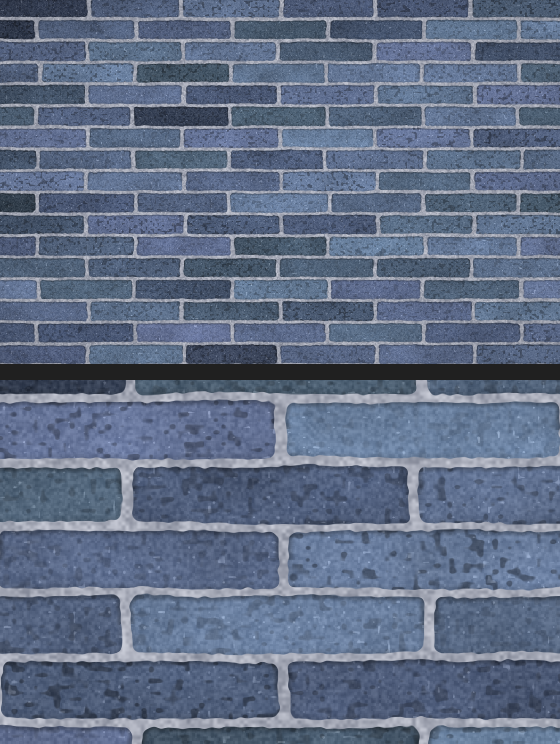
Top: the whole. Bottom: its middle third, enlarged.
Give the GLSL for this texture, as a WebGL 1 fragment shader.

```glsl
precision highp float;

uniform vec2 u_resolution;

float hash(vec2 p) {
  vec3 q = fract(p.xyx * 0.1031);
  q += dot(q, q.yzx + 33.33);
  return fract((q.x + q.y) * q.z);
}

float noise(vec2 p) {
  vec2 i = floor(p), f = fract(p);
  f *= f * (3.0 - 2.0 * f);
  return mix(mix(hash(i), hash(i + vec2(1.0, 0.0)), f.x),
             mix(hash(i + vec2(0.0, 1.0)), hash(i + 1.0), f.x), f.y);
}

float fbm(vec2 p) {
  float sum = 0.0, gain = 0.5;
  for (int i = 0; i < 4; i++) {
    sum += gain * noise(p);
    p = p * 2.03 + 17.3;
    gain *= 0.5;
  }
  return sum / 0.9375;
}

void main() {
  // One unit is the height of a brick course
  float pixel = 16.82 / u_resolution.y;
  vec2 p = gl_FragCoord.xy * pixel + vec2(0.0, 0.055);
  vec2 wobble = vec2(noise(p * 3.0 + 40.0), noise(p * vec2(1.2, 3.0) + 80.0)) - 0.5;
  vec2 w = p + wobble * vec2(0.07, 0.05);

  // Running bond with slightly uneven upright joints
  float course = floor(w.y);
  float u = w.x / 4.453 - mix(0.903, 0.395, mod(course, 2.0));
  float joint = floor(u + 0.5);
  float side = u - joint - 0.05 * (hash(vec2(joint, course) + 31.0) - 0.5);
  vec2 brick = vec2(joint - step(side, 0.0), course) + 7.0;

  // Depth inside the rounded brick, negative in the mortar
  float rise = 0.5 - abs(fract(w.y) - 0.5);
  vec2 gap = vec2(abs(side) * 4.453, rise) - vec2(0.085, 0.07);
  gap -= 0.025 * (hash(brick + 53.0) - 0.5);
  float depth = 0.12 - length(max(0.12 - gap, 0.0));
  depth += 0.04 * (noise(p * 9.0) - 0.5);

  // Fired glaze: a tone and a tint for each brick
  float tone = hash(brick);
  float tint = hash(brick + 91.0);
  vec3 slate = mix(vec3(0.27, 0.34, 0.40), vec3(0.27, 0.32, 0.43), tint);
  vec3 blue = mix(vec3(0.42, 0.51, 0.63), vec3(0.42, 0.47, 0.62), tint);
  vec3 glaze = mix(slate, blue, tone);
  glaze *= 1.0 - 0.3 * step(0.975, hash(brick + 137.0));

  // Clouding, grain, dark pits and pale flecks
  vec2 local = p + brick * 13.7;
  float grain = noise(p * 19.0) - 0.5;
  glaze *= 1.0 + 0.32 * (fbm(local * vec2(0.7, 1.1)) - 0.5);
  glaze += 0.09 * grain + 0.05 * (hash(floor(p * 24.0)) - 0.5);
  float pits = smoothstep(0.62, 0.85, noise(local * vec2(9.0, 11.0)));
  glaze *= 1.0 - pits * mix(0.08, 0.32, hash(brick + 211.0));
  float flecks = smoothstep(0.88, 0.98, noise(p * 13.0 + 300.0));
  glaze += 0.14 * flecks;

  // Darkened rim, heavier under the upper edge
  float rim = 1.0 - smoothstep(0.0, 0.10, depth);
  glaze *= 1.0 - rim * mix(0.10, 0.28, step(0.5, fract(w.y)));

  // Sandy mortar
  float sand = 0.5 * fbm(p * 4.0 + 60.0) + 0.5 * noise(p * 17.0 + 20.0);
  vec3 mortar = mix(vec3(0.46, 0.48, 0.54), vec3(0.82, 0.83, 0.87), sand);

  vec3 color = mix(mortar, glaze, smoothstep(-0.7 * pixel, 0.7 * pixel, depth));

  // Gentle falloff towards the borders
  vec2 c = gl_FragCoord.xy / u_resolution - 0.5;
  color *= 1.03 - 0.22 * dot(c, c);
  gl_FragColor = vec4(color, 1.0);
}
```
